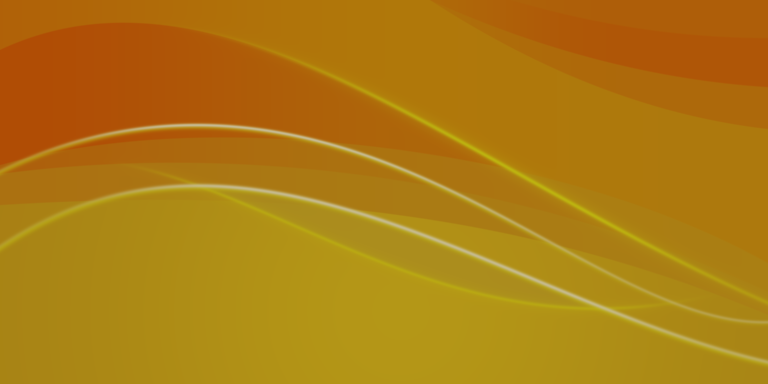
Reproduce this background procedurally as a Shadertoy shader.

```glsl
// Amber and gold waves crossed by thin glowing yellow and white ribbons.

// Each wave: heights at five even stations from left to right, then a skew.
const float[6] RIDGE       = float[](0.870, 0.923, 0.737, 0.464, 0.211, 0.0);
const float[6] UPPER_WHITE = float[](0.555, 0.674, 0.578, 0.333, 0.161, 0.0015);
const float[6] LOWER_WHITE = float[](0.359, 0.516, 0.424, 0.227, 0.057, 0.0);
const float[6] VALLEY      = float[](0.552, 0.522, 0.315, 0.198, 0.271, 0.0);
const float[6] VEIL_HIGH   = float[](0.570, 0.641, 0.615, 0.516, 0.315, 0.0);
const float[6] VEIL_MID    = float[](0.547, 0.576, 0.536, 0.427, 0.240, 0.0);
const float[6] VEIL_LOW    = float[](0.466, 0.479, 0.445, 0.349, 0.180, 0.0);

// Corner arcs: height at the right edge, then linear and square rise leftward.
const vec3 ARC_OUTER = vec3(0.664, 0.114, 0.304);
const vec3 ARC_MID   = vec3(0.773, 0.065, 0.219);
const vec3 ARC_INNER = vec3(0.901, 0.000, 0.221);

const vec3 ORANGE = vec3(0.69, 0.37, 0.03);
const vec3 AMBER  = vec3(0.69, 0.47, 0.04);
const vec3 EMBER  = vec3(0.69, 0.30, 0.02);
const vec3 RUST   = vec3(0.68, 0.40, 0.04);
const vec3 VEIL   = vec3(0.66, 0.51, 0.09);
const vec3 GOLD   = vec3(0.65, 0.51, 0.08);
const vec3 BRIGHT = vec3(0.71, 0.60, 0.09);
const vec3 KHAKI  = vec3(0.65, 0.53, 0.13);
const vec3 YELLOW = vec3(0.74, 0.70, 0.06);
const vec3 PEARL  = vec3(0.78, 0.74, 0.60);
const vec2 GLOW_CENTER = vec2(1.04, 0.19);

// Smooth polynomial through the stations, for x in 0..2.
float wave(float x, float[6] h) {
    float t = 2.0 * x;
    float d1 = h[1] - h[0];
    float d2 = h[2] - 2.0 * h[1] + h[0];
    float d3 = h[3] - 3.0 * (h[2] - h[1]) - h[0];
    float d4 = h[4] - 4.0 * (h[3] + h[1]) + 6.0 * h[2] + h[0];
    float y = h[0] + t * (d1 + (t - 1.0) / 2.0 * (d2 + (t - 2.0) / 3.0 * (d3 + (t - 3.0) / 4.0 * d4)));
    return y + h[5] * t * (t - 1.0) * (t - 2.0) * (t - 3.0) * (t - 4.0);
}

// Approximate signed distance to a wave, positive above it.
float waveDistance(vec2 p, float[6] h) {
    const float STEP = 0.01;
    float slope = (wave(p.x + STEP, h) - wave(p.x - STEP, h)) / (2.0 * STEP);
    return (p.y - wave(p.x, h)) / sqrt(1.0 + slope * slope);
}

float arcDistance(vec2 p, vec3 arc) {
    float u = 2.0 - p.x;
    return p.y - (arc.x + arc.y * u + arc.z * u * u);
}

// Coverage of the side where d is positive.
float fill(float d, float px) {
    return smoothstep(-px, px, d);
}

float stroke(float d, float width, float px) {
    float r = d / max(width, 0.8 * px);
    return exp(-r * r);
}

void mainImage(out vec4 fragColor, in vec2 fragCoord) {
    vec2 p = fragCoord / iResolution.xy * vec2(2.0, 1.0);
    float px = 1.0 / iResolution.y;
    float ridge = waveDistance(p, RIDGE);
    float upper = waveDistance(p, UPPER_WHITE);
    float lower = waveDistance(p, LOWER_WHITE);
    float valley = waveDistance(p, VALLEY);

    // Sky gradient and the darker corner arcs
    vec3 color = mix(ORANGE, AMBER, smoothstep(-0.3, 1.1, p.x));
    color = mix(color, vec3(0.67, 0.48, 0.06), smoothstep(1.0, 2.0, p.x) * 0.6);
    float cornerFade = smoothstep(1.05, 1.6, p.x);
    color = mix(color, RUST, fill(arcDistance(p, ARC_OUTER), px) * mix(0.5, 0.85, cornerFade));
    color = mix(color, EMBER, fill(arcDistance(p, ARC_MID), px) * mix(0.1, 0.65, cornerFade));
    color = mix(color, RUST, fill(arcDistance(p, ARC_INNER), px) * 0.5);

    // Deep orange slope
    vec3 slopeColor = mix(EMBER, RUST, smoothstep(0.0, 1.15, p.x));
    color = mix(color, slopeColor, fill(-ridge, px) * (1.0 - 0.6 * smoothstep(1.2, 2.0, p.x)));

    // Translucent veils over a radial gold floor
    float glow = exp(-1.8 * dot(p - GLOW_CENTER, p - GLOW_CENTER));
    vec3 floorColor = mix(GOLD, BRIGHT, glow);
    color = mix(color, VEIL, fill(-waveDistance(p, VEIL_HIGH), px) * mix(0.35, 0.6, p.x * 0.5));
    color = mix(color, VEIL, fill(-waveDistance(p, VEIL_MID), px) * 0.5);
    color = mix(color, floorColor, fill(-waveDistance(p, VEIL_LOW), px) * 0.75);
    color = mix(color, floorColor, fill(-lower, px) * 0.7);
    color = mix(color, KHAKI, fill(-lower, px) * fill(valley, px) * 0.6);

    // Yellow ribbons with soft halos
    float ridgeFade = smoothstep(0.35, 1.3, p.x) * (1.0 - 0.5 * smoothstep(1.5, 2.0, p.x));
    color = mix(color, YELLOW, ridgeFade * (0.8 * stroke(ridge, 0.006, px) + 0.2 * stroke(ridge, 0.022, px)));
    float valleyFade = smoothstep(0.25, 0.65, p.x) * (1.0 - smoothstep(1.5, 1.9, p.x));
    color = mix(color, YELLOW, valleyFade * (0.5 * stroke(valley, 0.005, px) + 0.15 * stroke(valley, 0.018, px)));

    // White ribbons, each with a yellow edge beneath
    color = mix(color, YELLOW, 0.55 * stroke(upper + 0.004, 0.007, px) * (1.0 - 0.6 * smoothstep(1.1, 1.8, p.x)));
    color = mix(color, YELLOW, 0.55 * stroke(lower + 0.005, 0.008, px));
    float upperFade = smoothstep(0.0, 0.5, p.x) * (1.0 - 0.7 * smoothstep(0.8, 1.7, p.x));
    float lowerFade = smoothstep(0.1, 0.65, p.x) * (1.0 - 0.5 * smoothstep(1.45, 1.9, p.x));
    color = mix(color, PEARL, (0.15 + 0.8 * upperFade) * stroke(upper, 0.0045, px));
    color = mix(color, PEARL, (0.15 + 0.75 * lowerFade) * stroke(lower, 0.0055, px));

    fragColor = vec4(color, 1.0);
}
```
